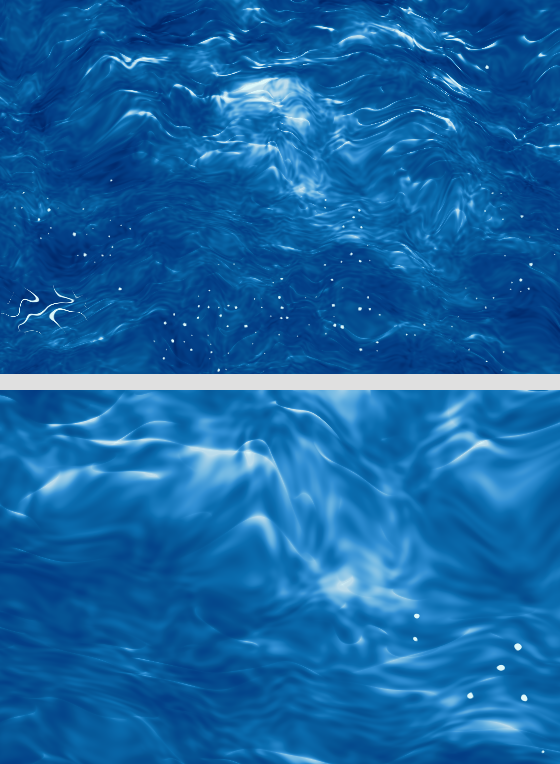
Top, the full canvas; bottom, a detail of the centre.
Give the GLSL for this texture, as a Shadertoy shader.

```glsl
// Deep blue open sea from above: glinting wave crests, sunlit patches and scattered foam.

const vec3 ABYSS     = vec3(0.00, 0.15, 0.41);
const vec3 DEEP      = vec3(0.01, 0.25, 0.53);
const vec3 WATER     = vec3(0.02, 0.33, 0.58);
const vec3 LIT_WATER = vec3(0.04, 0.43, 0.69);
const vec3 SKY_SHEEN = vec3(0.19, 0.56, 0.83);
const vec3 GLINT     = vec3(0.44, 0.72, 0.89);
const vec3 SPARKLE   = vec3(0.73, 0.86, 0.92);
const vec3 FOAM      = vec3(0.86, 0.97, 0.98);

const float BASE_TONE      = -0.45;            // overall darkness
const float CREST_STRENGTH = 3.3;
const vec2  CREST_FREQ     = vec2(3.2, 8.5);   // largest crests per canvas height
const float CREST_FADE     = 2.0;              // soft side of a crest
const float CREST_EDGE     = 8.0;              // sharp side of a crest
const float FIBRE_STRENGTH = 0.3;
const float SPECK_GRID     = 42.0;
const float SPECK_DENSITY  = 0.24;
const vec2  FOAM_CENTRE    = vec2(0.12, 0.17);
const vec2  FOAM_RADIUS    = vec2(0.16, 0.09);

vec2 hash22(vec2 p) {
    vec3 q = fract(p.xyx * vec3(0.1031, 0.1030, 0.0973));
    q += dot(q, q.yzx + 33.33);
    return fract((q.xx + q.yz) * q.zy);
}

float cornerSlope(vec2 cell, vec2 offset) {
    float angle = 6.2832 * hash22(cell).x;
    return dot(vec2(cos(angle), sin(angle)), offset);
}

// Gradient noise scaled to roughly unit deviation
float noise(vec2 p) {
    vec2 i = floor(p), f = fract(p), e = vec2(0.0, 1.0);
    vec2 u = f * f * f * (f * (f * 6.0 - 15.0) + 10.0);
    float low  = mix(cornerSlope(i, f), cornerSlope(i + e.yx, f - e.yx), u.x);
    float high = mix(cornerSlope(i + e, f - e), cornerSlope(i + 1.0, f - 1.0), u.x);
    return 4.6 * mix(low, high, u.y);
}

vec2 warp(vec2 p, float freq, float amount) {
    return p + amount * vec2(noise(p * freq + 17.0), noise(p * freq + 53.0));
}

float blob(vec2 p, vec2 centre, vec2 radius) {
    vec2 d = (p - centre) / radius;
    return exp(-dot(d, d));
}

// Bright line with a sharp upper edge and a soft lower flank
float crest(vec2 p) {
    float n = noise(p);
    float facing = smoothstep(0.0, 0.5, noise(p - vec2(0.0, 0.2)) - n);
    float profile = n > 0.0 ? exp(-CREST_FADE * n) : exp(CREST_EDGE * n);
    return profile * facing;
}

float crests(vec2 p) {
    float sum = 0.0, scale = 1.0;
    for (int i = 0; i < 4; i++) {
        float layer = float(i);
        vec2 q = p + vec2(0.0, 0.12 * sin(layer * 2.1) * p.x);
        float breakup = smoothstep(-0.4, 1.2, noise(q * vec2(3.0, 4.5) * sqrt(scale) + 91.0 + layer * 13.0));
        sum += crest(q * CREST_FREQ * scale + layer * 37.0) * breakup * (1.0 - 0.14 * layer);
        scale *= 1.75;
    }
    return sum;
}

float specks(vec2 p, float pixel) {
    vec2 q = p * SPECK_GRID, cell = floor(q);
    vec2 chance = hash22(cell + 211.0), place = hash22(cell + 419.0);
    float cluster = smoothstep(-0.4, 1.3, noise(p * 4.0 + 71.0)) * smoothstep(0.56, 0.42, p.y);
    float radius = mix(0.05, 0.19, chance.y * chance.y * chance.y);
    float shape = length(q - cell - mix(vec2(0.25), vec2(0.75), place)) + 0.02 * noise(q * 4.0);
    float blur = SPECK_GRID * pixel * 0.8;
    return step(chance.x, SPECK_DENSITY * cluster) * smoothstep(radius + blur, radius - blur, shape);
}

float foamLace(vec2 p) {
    vec2 d = (p - FOAM_CENTRE) / FOAM_RADIUS;
    float lace = 1.0 - abs(noise(warp(p, 22.0, 0.007) * vec2(13.0, 21.0)));
    return smoothstep(0.58, 0.82, lace - 0.6 * dot(d, d));
}

vec3 seaColour(float tone) {
    vec3 c = mix(ABYSS, DEEP, smoothstep(-2.0, -0.65, tone));
    c = mix(c, WATER,     clamp((tone + 0.65) / 0.75, 0.0, 1.0));
    c = mix(c, LIT_WATER, clamp((tone - 0.10) / 0.68, 0.0, 1.0));
    c = mix(c, SKY_SHEEN, clamp((tone - 0.78) / 0.50, 0.0, 1.0));
    c = mix(c, GLINT,     clamp((tone - 1.28) / 0.42, 0.0, 1.0));
    c = mix(c, SPARKLE,   clamp((tone - 1.70) / 0.55, 0.0, 1.0));
    return mix(c, FOAM,   smoothstep(2.3, 3.6, tone));
}

void mainImage(out vec4 fragColor, in vec2 fragCoord) {
    float pixel = 1.0 / iResolution.y;
    vec2 p = fragCoord * pixel;

    // Wave fronts bend across the canvas and wobble at two scales
    vec2 bent = p + vec2(0.0, 0.15 * (p.x - 0.6) * (p.x - 0.6));
    vec2 sea = warp(warp(bent, 3.0, 0.028), 12.0, 0.007);

    // Sunlit patches and the glittering upper part
    vec2 loose = warp(p, 5.0, 0.03);
    float sunlit = 0.95 * blob(loose, vec2(0.95, 0.45), vec2(0.38, 0.20))
                 + 0.85 * blob(loose, vec2(0.80, 0.75), vec2(0.42, 0.20));
    float upper = smoothstep(0.45, 0.85, p.y);
    float glitter = mix(0.32, mix(0.55, 1.0, smoothstep(0.1, 0.7, p.x)), upper);

    // Swell, waves, ripples and fine fibres
    float fibre = noise(warp(sea, 24.0, 0.006) * vec2(34.0, 75.0));
    float relief = 0.38 * noise(sea * vec2(4.0, 9.0) + 5.0) + 0.28 * noise(sea * vec2(10.0, 23.0) + 29.0);
    float tone = BASE_TONE + sunlit + 0.28 * noise(loose * vec2(2.0, 3.0) + 7.0);
    tone += relief * mix(0.7, 1.2, upper);
    tone += 0.16 * fibre + 0.12 * noise(sea * vec2(60.0, 95.0));
    tone += CREST_STRENGTH * glitter * crests(sea) * (1.0 + FIBRE_STRENGTH * fibre);

    vec3 colour = seaColour(tone);
    colour = mix(colour, FOAM, max(specks(p, pixel), foamLace(p)));
    fragColor = vec4(colour, 1.0);
}
```
